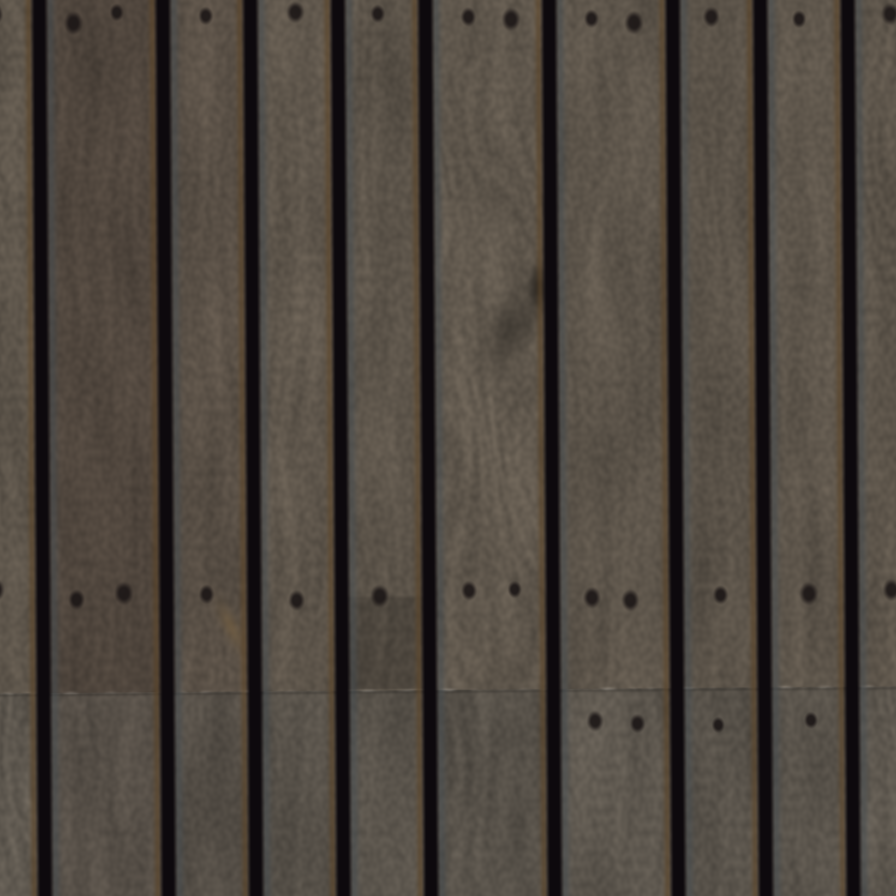
A WebGL 2 fragment shader for this texture:

```glsl
#version 300 es
precision highp float;
uniform vec2 u_resolution;
out vec4 fragColor;

const float BOARDS = 9.0;
const float WIDE = 0.138;
const float NARROW = (1.0 - 3.0 * WIDE) / 6.0;
const vec3 WOOD = vec3(0.365, 0.333, 0.292);
const vec3 BROWN_WOOD = vec3(0.315, 0.275, 0.240);
const vec3 GREY_WOOD = vec3(0.340, 0.325, 0.300);
const vec3 GAP = vec3(0.050, 0.035, 0.050);
const vec3 COOL_EDGE = vec3(0.27, 0.30, 0.32);
const vec3 OCHRE_EDGE = vec3(0.36, 0.27, 0.16);
const vec3 NAIL = vec3(0.10, 0.08, 0.08);
const vec3 SCRATCH = vec3(0.45, 0.37, 0.26);

float hash(vec2 p) {
  return fract(sin(dot(p, vec2(127.1, 311.7))) * 43758.5);
}

vec2 gradient(vec2 cell) {
  float angle = 6.2832 * hash(cell);
  return vec2(cos(angle), sin(angle));
}

float gradientNoise(vec2 p) {
  vec2 i = floor(p), f = p - i;
  vec2 w = f * f * f * (f * (f * 6.0 - 15.0) + 10.0);
  float a = dot(gradient(i), f);
  float b = dot(gradient(i + vec2(1, 0)), f - vec2(1, 0));
  float c = dot(gradient(i + vec2(0, 1)), f - vec2(0, 1));
  float d = dot(gradient(i + vec2(1, 1)), f - vec2(1, 1));
  return mix(mix(a, b, w.x), mix(c, d, w.x), w.y);
}

bool isWide(float id) {
  return id == 0.0 || id == 4.0 || id == 5.0;
}

// Returns board index, distance from its left edge, and its width.
vec3 findBoard(float x) {
  float start = 0.0, width = WIDE, id = 0.0;
  for (float i = 0.0; i < BOARDS; i++) {
    width = isWide(i) ? WIDE : NARROW;
    id = i;
    if (x < start + width) break;
    start += width;
  }
  return vec3(id, x - start, width);
}

float spot(vec2 offset, vec2 radius) {
  return 1.0 - smoothstep(0.45, 1.25, length(offset / radius));
}

// Soft elongated mark around a centre, tilted by an angle.
float smear(vec2 offset, float angle, vec2 radius) {
  float c = cos(angle), s = sin(angle);
  vec2 q = vec2(c * offset.x + s * offset.y, c * offset.y - s * offset.x) / radius;
  return exp(-dot(q, q));
}

float nails(float id, float u, float width, float y) {
  const float ROWS[3] = float[3](0.980, 0.336, 0.190);
  float mask = 0.0;
  float count = isWide(id) ? 2.0 : 1.0;
  for (int row = 0; row < 3; row++) {
    if (row == 2 && (id < 5.0 || id > 7.0)) continue;
    for (float n = 0.0; n < count; n++) {
      vec2 seed = vec2(id * 3.0 + n, float(row) * 7.0 + 2.0);
      vec2 jitter = vec2(hash(seed), hash(seed + 31.0)) - 0.5;
      float side = (n - 0.5 * (count - 1.0)) * 0.34 - 0.02;
      vec2 center = vec2(width * (0.5 + side), ROWS[row]) + jitter * vec2(0.012, 0.014);
      vec2 radius = vec2(0.008, 0.010) * (0.8 + 0.4 * hash(seed + 9.0));
      mask = max(mask, spot(vec2(u, y) - center, radius));
    }
  }
  return mask;
}

vec3 woodColor(vec2 p, float id, float lower) {
  vec2 q = p + vec2(id * 5.3, lower * 8.7);
  vec3 color = mix(BROWN_WOOD, WOOD, smoothstep(-0.5, 2.5, id));
  color = mix(color, GREY_WOOD, 0.5 * lower);
  color *= 0.97 + 0.07 * hash(vec2(id, lower + 4.0));
  float warp = gradientNoise(q * vec2(14.0, 5.0));
  float streaks = gradientNoise(vec2(q.x * 75.0 + warp * 2.0, q.y * 5.0));
  float clouds = gradientNoise(q * vec2(16.0, 7.0) + 20.0);
  float weave = gradientNoise(q * vec2(150.0, 120.0)) + 0.6 * gradientNoise(q * 85.0);
  float figured = id == 4.0 || id == 8.0 ? 0.035 : 0.008;
  float curl = sin(q.x * 190.0 + warp * 22.0 + q.y * 25.0);
  return color * (1.0 + 0.13 * streaks + 0.13 * clouds + 0.12 * weave + figured * curl);
}

void main() {
  vec2 p = gl_FragCoord.xy / u_resolution;
  float lean = (0.5 - p.y) * 0.0065;
  vec3 board = findBoard(fract(p.x - lean - 0.047));
  float id = board.x, left = board.y, right = board.z - board.y;

  // Boards meet along a faint cross joint.
  float joint = p.y - 0.226 - 0.008 * p.x;
  float lower = 1.0 - smoothstep(-0.001, 0.001, joint);
  vec3 color = mix(woodColor(p, id, 0.0), woodColor(p, id, 1.0), lower);
  float chips = smoothstep(-0.1, 0.5, gradientNoise(vec2(p.x * 45.0, 3.0)));
  color *= 1.0 - 0.16 * exp(-pow((joint + 0.002) / 0.002, 2.0));
  color += 0.13 * chips * exp(-pow(joint / 0.002, 2.0));

  // Stains, knot and pale scrape.
  float patchMask = id == 3.0 ? smoothstep(0.0, 0.003, joint) * smoothstep(0.337, 0.331, p.y) : 0.0;
  color *= 1.0 - 0.16 * patchMask;
  color *= 1.0 - 0.55 * smear(p - vec2(0.601, 0.680), 0.0, vec2(0.010, 0.022));
  color *= 1.0 - 0.24 * smear(p - vec2(0.575, 0.638), -0.6, vec2(0.022, 0.045));
  color = mix(color, SCRATCH, 0.7 * smear(p - vec2(0.258, 0.300), 0.45, vec2(0.008, 0.026)));
  color = mix(color, NAIL, 0.88 * nails(id, left, board.z, p.y));

  // Cool and ochre rims beside the dark gaps.
  color = mix(color, COOL_EDGE, 0.5 * exp(-pow((left - 0.012) / 0.005, 2.0)));
  color = mix(color, OCHRE_EDGE, 0.6 * exp(-pow((right - 0.012) / 0.004, 2.0)));
  color = mix(GAP, color, smoothstep(0.0045, 0.0115, min(left, right)));
  fragColor = vec4(color, 1.0);
}
```
